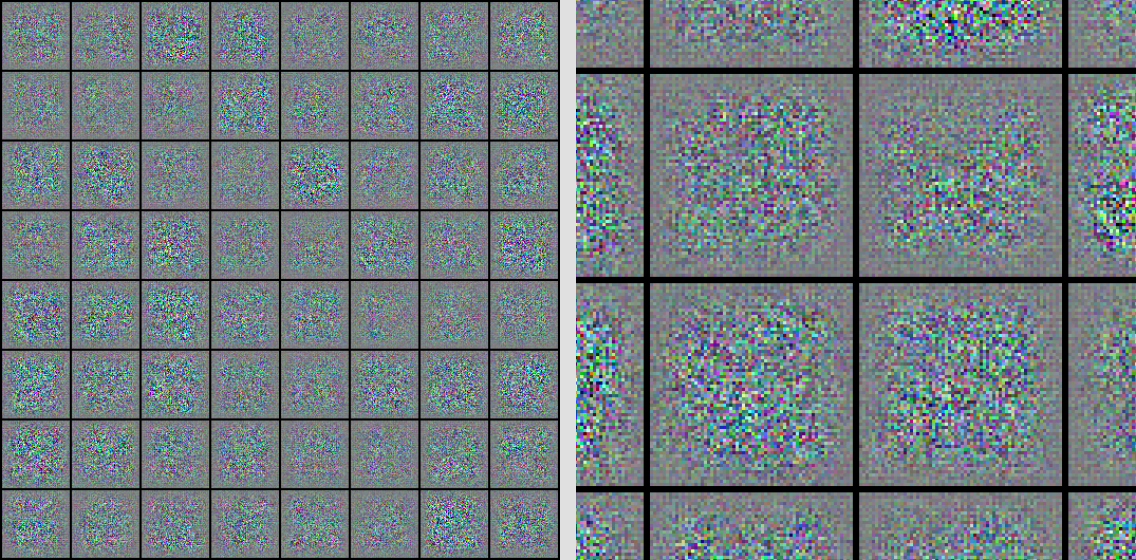
Left: the whole. Right: its middle third, enlarged.
A WebGL 2 fragment shader for this pattern:

```glsl
#version 300 es
precision highp float;
// Eight by eight grid of grey tiles filled with woven colour noise, parted by black lines.

uniform vec2 u_resolution;
out vec4 fragColor;

const float TILES = 8.0;
const float TEXELS = 64.0;                       // noise texels along a tile
const float LINE = 2.0;                          // line width in texels
const float PITCH = TEXELS + LINE;
const float SPAN = TILES * PITCH + LINE;         // texels across the canvas
const vec3 EDGE_GREY = vec3(0.50, 0.50, 0.505);
const vec3 CENTRE_TEAL = vec3(0.445, 0.52, 0.545);
const vec3 LINE_BLACK = vec3(0.0);

// Integer hash: three values in 0..1
vec3 hash3(vec3 p) {
    uvec3 v = uvec3(ivec3(p) + 64) * 1664525u + 1013904223u;
    v.x += v.y * v.z; v.y += v.z * v.x; v.z += v.x * v.y;
    v ^= v >> 16u;
    v.x += v.y * v.z; v.y += v.z * v.x; v.z += v.x * v.y;
    return vec3(v >> 8u) / 16777216.0;
}

// Smooth value noise for soft blotches of contrast
float blotch(vec2 p, float seed) {
    vec2 i = floor(p), f = smoothstep(0.0, 1.0, fract(p));
    float low = mix(hash3(vec3(i, seed)).x, hash3(vec3(i + vec2(1, 0), seed)).x, f.x);
    float high = mix(hash3(vec3(i + vec2(0, 1), seed)).x, hash3(vec3(i + 1.0, seed)).x, f.x);
    return mix(low, high, f.y);
}

// Noise strength: weak at the tile rim, uneven inside
float contrastAt(vec2 texel, float seed) {
    vec2 rim = min(texel + 0.5, TEXELS - texel - 0.5);
    vec2 rise = smoothstep(-3.0, 17.0, rim);
    float tileStrength = mix(0.62, 1.15, hash3(vec3(seed, 7.0, 300.0)).y);
    float patchy = mix(0.65, 1.35, blotch(texel / 13.0, seed + 400.0));
    return tileStrength * patchy * mix(0.18, 1.0, rise.x * rise.y);
}

// Colour of one texel
vec3 texelColor(vec2 texel, float seed) {
    texel = clamp(texel, 0.0, TEXELS - 1.0);
    float contrast = contrastAt(texel, seed);
    vec3 a = hash3(vec3(texel, seed));
    vec3 b = hash3(vec3(texel, seed + 100.0));
    float shade = hash3(vec3(texel, seed + 200.0)).x - 0.5;
    vec3 noise = (a + b - 1.0) * vec3(0.52, 0.60, 0.54) + shade * 0.28;

    // Two-texel weave: dark rows and columns, tinted by phase
    vec2 phase = mod(texel, 2.0) * 2.0 - 1.0;
    vec3 weave = phase.x * vec3(0.02, 0.035, -0.01)
               + phase.y * vec3(-0.01, 0.045, 0.025)
               + phase.x * phase.y * vec3(0.025, -0.015, 0.02);

    vec3 base = mix(EDGE_GREY, CENTRE_TEAL, min(contrast * 1.1, 1.25));
    return base + noise * contrast + weave * (0.45 + 0.55 * contrast);
}

// Blend neighbouring texels over the width of a pixel
vec3 tileColor(vec2 p, float seed, vec2 pixel) {
    vec2 q = p - 0.5;
    vec2 i = floor(q);
    vec2 t = clamp((fract(q) - 0.5) / min(pixel, 1.0) + 0.5, 0.0, 1.0);
    vec3 low = mix(texelColor(i, seed), texelColor(i + vec2(1, 0), seed), t.x);
    vec3 high = mix(texelColor(i + vec2(0, 1), seed), texelColor(i + 1.0, seed), t.x);
    return mix(low, high, t.y);
}

// Soft coverage of the tile square
float tileMask(vec2 p, vec2 pixel) {
    vec2 inside = TEXELS * 0.5 - abs(p - TEXELS * 0.5);
    vec2 cover = clamp(inside / pixel + 0.5, 0.0, 1.0);
    return cover.x * cover.y;
}

void main() {
    vec2 pixel = SPAN / u_resolution;
    vec2 grid = gl_FragCoord.xy * pixel;
    vec2 tile = clamp(floor((grid - LINE * 0.5) / PITCH), 0.0, TILES - 1.0);
    vec2 p = grid - LINE - tile * PITCH;
    float seed = tile.x + tile.y * TILES;

    vec3 color = mix(LINE_BLACK, tileColor(p, seed, pixel), tileMask(p, pixel));
    fragColor = vec4(clamp(color, 0.0, 1.0), 1.0);
}
```
